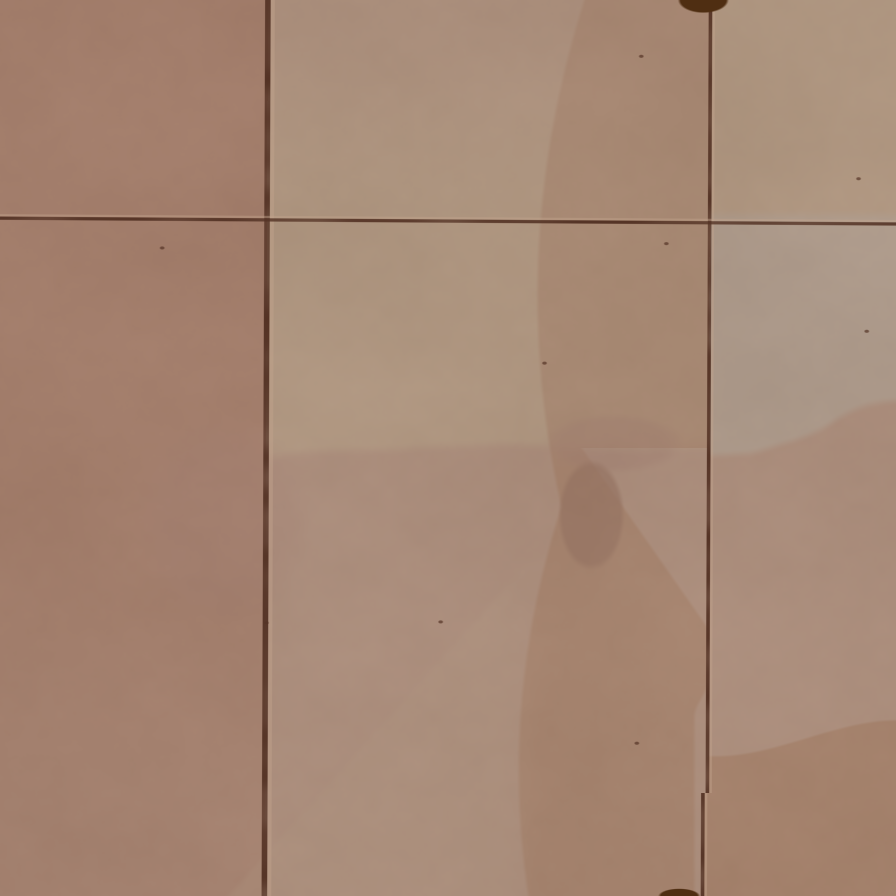
Reproduce this texture procedurally as a WebGL 2 fragment shader.

```glsl
#version 300 es
precision highp float;
// Worn terracotta wall tiles with thin dark joints and faint overlapping stains.
uniform vec2 u_resolution;
out vec4 fragColor;

const vec3 CLAY = vec3(0.635, 0.490, 0.418);
const vec3 SAND = vec3(0.682, 0.585, 0.500);
const vec3 ROSE = vec3(0.665, 0.550, 0.482);
const vec3 PALE = vec3(0.675, 0.600, 0.540);
const vec3 TAN = vec3(0.640, 0.505, 0.420);
const vec3 MAUVE = vec3(0.620, 0.485, 0.435);
const vec3 GROOVE = vec3(0.33, 0.20, 0.145);
const vec3 RIM = vec3(0.76, 0.64, 0.55);
const vec3 RUST = vec3(0.31, 0.18, 0.07);
const float TILE_WIDTH = 0.494;
const float FIRST_JOINT = 0.297;

float hash(vec2 p) {
  return fract(sin(dot(p, vec2(127.1, 311.7))) * 43758.5453);
}

float noise(vec2 p) {
  vec2 i = floor(p), f = fract(p);
  f = f * f * (3.0 - 2.0 * f);
  return mix(mix(hash(i), hash(i + vec2(1, 0)), f.x),
             mix(hash(i + vec2(0, 1)), hash(i + vec2(1, 1)), f.x), f.y);
}

float fbm(vec2 p) {
  float sum = 0.0, gain = 0.5;
  for (int i = 0; i < 4; i++) {
    sum += gain * noise(p);
    p = p * 2.03 + 7.1;
    gain *= 0.5;
  }
  return sum;
}

// Coverage where d is positive, with an edge of the given softness.
float above(float d, float soft) {
  return smoothstep(-soft, soft, d);
}

float ellipse(vec2 p, vec2 center, vec2 radius, float soft) {
  return 1.0 - smoothstep(1.0 - soft, 1.0 + soft, length((p - center) / radius));
}

// Dark groove with a thin light rim beside it; d is the signed distance.
vec3 joint(vec3 col, float d, float width, float wear, float px) {
  float rim = 1.0 - above(abs(d - width * 0.9) - width * 0.35, px);
  float groove = 1.0 - above(abs(d) - width * 0.5, px);
  col = mix(col, RIM, rim * 0.45);
  return mix(col, GROOVE, groove * wear);
}

// Broad tints of the three visible columns of tiles.
vec3 tileTint(vec2 p, float column, float wobble) {
  vec3 left = mix(CLAY, ROSE, 0.35 * smoothstep(0.5, 0.0, p.y));
  vec3 mid = mix(ROSE, SAND, above(p.y - 0.495 - wobble, 0.008));
  mid = mix(mid, ROSE, 0.7 * smoothstep(0.75, 1.0, p.y));
  float hill = 0.485 + 0.07 * smoothstep(0.83, 1.0, p.x) + wobble;
  vec3 right = mix(ROSE, PALE, above(p.y - hill, 0.006));
  right = mix(right, SAND, above(p.y - 0.76, 0.008));
  float shelf = 0.156 + 0.04 * smoothstep(0.80, 1.0, p.x);
  right = mix(TAN, right, above(p.y - shelf, 0.002));
  return column < 0.5 ? left : (column < 1.5 ? mid : right);
}

// Tall brown stain that narrows to a point, with a dark knot at its tip.
vec3 tallStain(vec3 col, vec2 p, float column, float px) {
  float upper = 0.600 + 0.48 * pow(p.y - 0.67, 2.0);
  float lower = 0.579 + 0.55 * pow(p.y - 0.14, 2.0);
  float slope = 0.664 + (0.479 - p.y) * 0.70;
  float right = p.y > 0.50 ? 0.80 : min(slope, 0.775 + 0.015 * above(p.y - 0.22, 0.02));
  float inside = above(p.x - min(upper, lower), 0.003) * above(right - p.x, 0.003);
  float strength = mix(0.85, 0.58, above(p.y - 0.5, 0.03));
  float inMiddle = 1.0 - step(0.5, abs(column - 1.0));
  col = mix(col, TAN, inside * strength * inMiddle);
  col = mix(col, MAUVE, 0.35 * ellipse(p, vec2(0.685, 0.505), vec2(0.07, 0.03), 0.2));
  return mix(col, CLAY * 0.92, 0.65 * ellipse(p, vec2(0.660, 0.425), vec2(0.035, 0.058), 0.1));
}

// Sparse dark flecks, at most one in each grid cell.
float flecks(vec2 p, float cells) {
  vec2 cell = floor(p * cells);
  vec2 spot = 0.2 + 0.6 * vec2(hash(cell + 3.7), hash(cell + 9.2));
  vec2 d = (fract(p * cells) - spot) / cells;
  return step(0.88, hash(cell)) * (1.0 - smoothstep(0.001, 0.003, length(d * vec2(0.8, 1.2))));
}

void main() {
  vec2 p = gl_FragCoord.xy / u_resolution;
  float px = 0.75 / min(u_resolution.x, u_resolution.y);

  // Slightly leaning vertical joints; the second one steps aside near the base.
  float index = clamp(floor((p.x - FIRST_JOINT) / TILE_WIDTH + 0.5), 0.0, 1.0);
  float jog = index * 0.005 * (1.0 - step(0.115, p.y));
  float dx = p.x - (FIRST_JOINT + index * TILE_WIDTH + 0.004 * (p.y - 0.5) - jog);
  float dy = p.y - (0.7565 - 0.0065 * p.x);
  float column = index + step(0.0, dx);

  // Layered tints and stains.
  vec3 col = tileTint(p, column, 0.02 * (noise(p * 14.0) - 0.5));
  col = tallStain(col, p, column, px);
  col = mix(col, MAUVE, 0.3 * ellipse(p, vec2(0.25, 0.42), vec2(0.085, 0.10), 0.25));
  float facet = above(p.x - 0.48 - (p.y - 0.25) * 0.9, 0.006) * above(0.58 - p.x, 0.03);
  col = mix(col, SAND, 0.25 * facet * above(0.42 - p.y, 0.04));
  col += 0.045 * (fbm(p * vec2(5.0, 7.0)) - 0.47) + 0.012 * (fbm(p * 60.0) - 0.47);
  col = mix(col, GROOVE, 0.7 * flecks(p, 9.0));

  // Joints, then rusty marks at the ends of the second one.
  float wear = 0.72 + 0.28 * noise(vec2(p.x * 20.0, p.y * 45.0));
  col = joint(col, dx, mix(0.0062, 0.0040, index), wear, px);
  col = joint(col, dy, 0.0036, wear, px);
  col = mix(col, RUST, ellipse(p, vec2(0.785, 1.0), vec2(0.027, 0.014), 0.08));
  col = mix(col, RUST, ellipse(p, vec2(0.758, 0.0), vec2(0.022, 0.008), 0.1));
  fragColor = vec4(col, 1.0);
}
```
